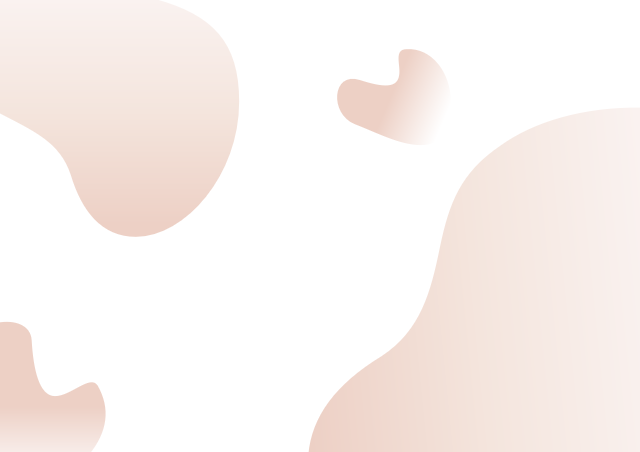
Give the GLSL for this background, as a WebGL 1 fragment shader.

```glsl
precision highp float;

uniform vec2 u_resolution;

#define CANVAS vec2(768.0, 542.0)
#define CURVE_STEPS 16
#define BLUSH vec3(0.929, 0.816, 0.773)
#define PEACH vec3(0.957, 0.898, 0.867)
#define PETAL vec3(0.980, 0.949, 0.941)
#define PAPER vec3(1.0)

vec2 bezier(vec2 a, vec2 b, vec2 c, vec2 d, float t) {
  float s = 1.0 - t;
  return s * s * s * a + 3.0 * s * s * t * b + 3.0 * s * t * t * c + t * t * t * d;
}

// Adds one curve to an outline: x = squared distance, y = -1 inside, +1 outside.
// The inside test casts a ray towards +x, so outlines may stay open on the left.
void addCurve(inout vec2 outline, vec2 p, vec2 a, vec2 b, vec2 c, vec2 d) {
  vec2 from = a;
  for (int i = 1; i <= CURVE_STEPS; i++) {
    vec2 to = bezier(a, b, c, d, float(i) / float(CURVE_STEPS));
    vec2 chord = to - from;
    vec2 rel = p - from;
    vec2 gap = rel - chord * clamp(dot(rel, chord) / max(dot(chord, chord), 1e-4), 0.0, 1.0);
    outline.x = min(outline.x, dot(gap, gap));
    if ((from.y > p.y) != (to.y > p.y) && rel.x < chord.x * rel.y / chord.y) {
      outline.y = -outline.y;
    }
    from = to;
  }
}

float coverage(vec2 outline, float pixel) {
  return clamp(0.5 - outline.y * sqrt(outline.x) / pixel, 0.0, 1.0);
}

vec3 blushRamp(float t) {
  t = clamp(t, 0.0, 1.0);
  return t < 0.5 ? mix(BLUSH, PEACH, t * 2.0) : mix(PEACH, PETAL, t * 2.0 - 1.0);
}

vec2 topLeftBlob(vec2 p) {
  vec2 o = vec2(1e6, 1.0);
  addCurve(o, p, vec2(187, -1), vec2(255, 18), vec2(287, 50), vec2(287, 122));
  addCurve(o, p, vec2(287, 122), vec2(287, 210), vec2(222, 284), vec2(163, 284));
  addCurve(o, p, vec2(163, 284), vec2(122, 284), vec2(98, 253), vec2(85, 210));
  addCurve(o, p, vec2(85, 210), vec2(72, 170), vec2(40, 157), vec2(-2, 135));
  return o;
}

vec2 smallBlob(vec2 p) {
  vec2 o = vec2(1e6, 1.0);
  addCurve(o, p, vec2(488, 59), vec2(518, 57), vec2(541, 87), vec2(541, 122));
  addCurve(o, p, vec2(541, 122), vec2(541, 158), vec2(530, 174), vec2(505, 174));
  addCurve(o, p, vec2(505, 174), vec2(480, 174), vec2(452, 159), vec2(426, 149));
  addCurve(o, p, vec2(426, 149), vec2(395, 137), vec2(398, 85), vec2(432, 96));
  addCurve(o, p, vec2(432, 96), vec2(460, 105), vec2(477, 106), vec2(479, 90));
  addCurve(o, p, vec2(479, 90), vec2(481, 78), vec2(472, 59), vec2(488, 59));
  return o;
}

vec2 bottomLeftBlob(vec2 p) {
  vec2 o = vec2(1e6, 1.0);
  addCurve(o, p, vec2(-3, 387), vec2(18, 383), vec2(37, 390), vec2(38, 408));
  addCurve(o, p, vec2(38, 408), vec2(40, 443), vec2(47, 475), vec2(66, 475));
  addCurve(o, p, vec2(66, 475), vec2(85, 475), vec2(108, 449), vec2(117, 462));
  addCurve(o, p, vec2(117, 462), vec2(133, 490), vec2(129, 518), vec2(107, 545));
  return o;
}

vec2 bottomRightBlob(vec2 p) {
  vec2 o = vec2(1e6, 1.0);
  addCurve(o, p, vec2(370, 545), vec2(374, 500), vec2(402, 461), vec2(458, 427));
  addCurve(o, p, vec2(458, 427), vec2(505, 396), vec2(517, 350), vec2(528, 296));
  addCurve(o, p, vec2(528, 296), vec2(539, 243), vec2(553, 207), vec2(600, 175));
  addCurve(o, p, vec2(600, 175), vec2(640, 146), vec2(700, 128), vec2(770, 129));
  // Closes the shape beyond the right edge
  addCurve(o, p, vec2(770, 129), vec2(800, 129), vec2(800, 560), vec2(800, 560));
  return o;
}

void main() {
  // Canvas units with y running down from the top edge
  vec2 uv = gl_FragCoord.xy / u_resolution;
  vec2 p = vec2(uv.x, 1.0 - uv.y) * CANVAS;
  float pixel = CANVAS.x / u_resolution.x;

  // Gradient of each blob
  vec3 topLeft = blushRamp((268.0 - p.y) / 268.0);
  vec3 bottomRight = blushRamp((p.x - 375.0 + 0.1 * (CANVAS.y - p.y)) / 430.0);
  vec3 bottomLeft = mix(BLUSH, PETAL, clamp((p.y - 488.0) / 66.0, 0.0, 1.0));
  float fade = dot(p - vec2(468, 118), vec2(0.92, 0.39)) / 70.0;
  vec3 small = mix(BLUSH, PAPER, clamp(fade, 0.0, 1.0));

  // Blobs over plain paper
  vec3 color = PAPER;
  color = mix(color, topLeft, coverage(topLeftBlob(p), pixel));
  color = mix(color, small, coverage(smallBlob(p), pixel));
  color = mix(color, bottomLeft, coverage(bottomLeftBlob(p), pixel));
  color = mix(color, bottomRight, coverage(bottomRightBlob(p), pixel));
  gl_FragColor = vec4(color, 1.0);
}
```
